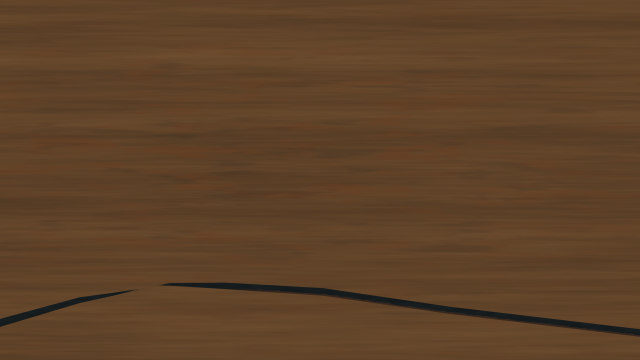
This texture is drawn by a WebGL 2 fragment shader. Its source:

```glsl
#version 300 es
precision highp float;
// Brown wood board with fine horizontal grain, split by one thin dark crack.
// Grain is value noise stretched along x, over broad soft bands of tone;
// the crack is a tapered polyline with a worn lip along its lower side.
uniform vec2 u_resolution;
out vec4 fragColor;

const vec3 WOOD = vec3(0.375, 0.263, 0.160);
const vec3 RUST = vec3(0.415, 0.237, 0.128);
const vec3 UMBER = vec3(0.275, 0.205, 0.138);
const vec3 CRACK = vec3(0.085, 0.108, 0.115);
const vec3 LIP = vec3(0.215, 0.150, 0.115);

// Crack nodes: x, centre height, half thickness
const int NODES = 10;
const vec3 PATH[NODES] = vec3[NODES](
  vec3(0.000, 0.103, 0.0110), vec3(0.124, 0.166, 0.0080),
  vec3(0.172, 0.181, 0.0045), vec3(0.218, 0.197, 0.0006),
  vec3(0.246, 0.207, 0.0004), vec3(0.266, 0.210, 0.0035),
  vec3(0.352, 0.206, 0.0090), vec3(0.505, 0.189, 0.0105),
  vec3(0.703, 0.138, 0.0100), vec3(1.000, 0.075, 0.0105));

float hash(vec2 p) {
  return fract(sin(dot(p, vec2(127.1, 311.7))) * 43758.5453);
}

float noise(vec2 p) {
  vec2 cell = floor(p);
  vec2 f = fract(p);
  f = f * f * (3.0 - 2.0 * f);
  float low = mix(hash(cell), hash(cell + vec2(1.0, 0.0)), f.x);
  float high = mix(hash(cell + vec2(0.0, 1.0)), hash(cell + 1.0), f.x);
  return mix(low, high, f.y);
}

// Layered noise centred on zero
float layers(vec2 p) {
  float sum = 0.0;
  float weight = 0.5;
  for (int i = 0; i < 4; i++) {
    sum += weight * (noise(p) - 0.5);
    p = p * 2.03 + vec2(17.3, 9.1);
    weight *= 0.55;
  }
  return sum;
}

float band(float y, float centre, float width) {
  float d = (y - centre) / width;
  return exp(-d * d);
}

float blob(vec2 p, vec2 centre, vec2 size) {
  vec2 d = (p - centre) / size;
  return exp(-dot(d, d));
}

// Broad tone of the board: negative is darker
float boardTone(vec2 uv) {
  float y = uv.y + 0.012 * layers(vec2(uv.x * 3.0, uv.y * 6.0));
  float light = band(y, 0.835, 0.030) + 0.6 * band(y, 0.660, 0.025)
              + 0.6 * band(y, 0.345, 0.025) + 0.6 * band(y, 0.080, 0.090);
  float dark = 0.7 * band(y, 0.925, 0.025) + 0.6 * band(y, 0.715, 0.018)
             + 0.8 * band(y, 0.615, 0.028) + 0.5 * band(y, 0.440, 0.050)
             + 0.5 * band(y, 0.305, 0.010);
  dark += 0.9 * blob(uv, vec2(0.36, 0.52), vec2(0.20, 0.06));
  return light - dark;
}

vec3 woodColour(vec2 uv) {
  float streak = layers(vec2(uv.x * 2.5, uv.y * 34.0));
  float fibre = layers(vec2(uv.x * 7.0 + 31.0, uv.y * 95.0));
  float thread = noise(vec2(uv.x * 10.0, uv.y * 210.0)) - 0.5;
  vec3 colour = WOOD * (1.0 + 0.055 * boardTone(uv) + 0.17 * streak
                        + 0.14 * fibre + 0.06 * thread);

  // Rust and umber flecks, strongest around the middle of the board
  float worn = 0.25 + 0.75 * blob(uv, vec2(0.42, 0.56), vec2(0.55, 0.30));
  float rust = layers(vec2(uv.x * 13.0 + 5.0, uv.y * 48.0));
  float umber = layers(vec2(uv.x * 11.0 + 70.0, uv.y * 55.0));
  colour = mix(colour, RUST, 0.50 * worn * smoothstep(0.02, 0.28, rust));
  return mix(colour, UMBER, 0.45 * worn * smoothstep(0.06, 0.32, umber));
}

// Centre height and half thickness of the crack at x
vec2 crackAt(float x) {
  vec2 shape = PATH[0].yz;
  for (int i = 0; i < NODES - 1; i++) {
    float t = clamp((x - PATH[i].x) / (PATH[i + 1].x - PATH[i].x), 0.0, 1.0);
    shape += t * (PATH[i + 1].yz - PATH[i].yz);
  }
  return shape;
}

void main() {
  vec2 uv = gl_FragCoord.xy / u_resolution;
  float soft = 0.7 / u_resolution.y;
  vec3 colour = woodColour(uv);

  // Crack body, with a rough brown lip on its lower right run
  vec2 crack = crackAt(uv.x);
  float offset = uv.y - crack.x;
  float inside = smoothstep(-soft, soft, crack.y - abs(offset));
  inside *= smoothstep(0.0, 0.0025, crack.y);
  float rough = 0.003 * (noise(uv * vec2(150.0, 90.0)) - 0.5);
  float lip = 1.0 - smoothstep(-soft, soft, offset + crack.y - 0.005 + rough);
  lip *= smoothstep(0.33, 0.46, uv.x);
  vec3 gap = CRACK * (1.0 + 0.25 * (noise(uv * vec2(60.0, 160.0)) - 0.5));
  colour = mix(colour, mix(gap, LIP, lip), inside);

  fragColor = vec4(colour, 1.0);
}
```
